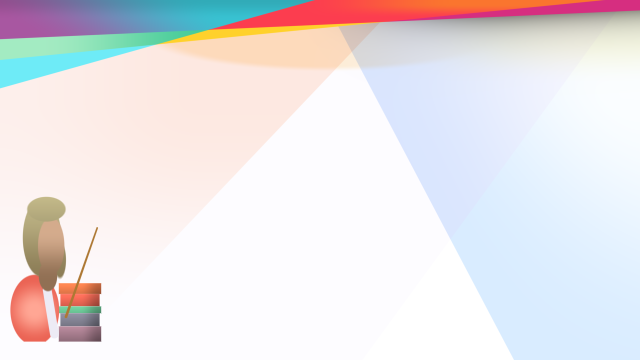
Reproduce this background procedurally as a Shadertoy shader.

```glsl
// Canvas units: 16 wide, 9 high
const vec2 CANVAS = vec2(16.0, 9.0);
const vec3 PAPER = vec3(0.992, 0.988, 1.0);
const vec3 PEACH = vec3(1.0, 0.922, 0.882);
const vec3 SKY = vec3(0.85, 0.925, 1.0);
const vec3 PERIWINKLE = vec3(0.855, 0.90, 0.995);
const vec3 GLOW = vec3(1.0, 0.91, 0.76);
const vec3 CREAM = vec3(1.0, 0.995, 0.91);
const vec3 VIOLET = vec3(0.66, 0.34, 0.63);
const vec3 TEAL = vec3(0.22, 0.76, 0.82);
const vec3 MINT = vec3(0.64, 0.92, 0.76);
const vec3 GREEN = vec3(0.28, 0.80, 0.60);
const vec3 CYAN = vec3(0.43, 0.92, 0.97);
const vec3 YELLOW = vec3(1.0, 0.82, 0.17);
const vec3 RED = vec3(0.99, 0.24, 0.31);
const vec3 ORANGE = vec3(0.98, 0.46, 0.18);
const vec3 MAGENTA = vec3(0.84, 0.18, 0.50);
const vec3 CORAL = vec3(0.92, 0.39, 0.33);
const vec3 BLUSH = vec3(1.0, 0.65, 0.58);
const vec3 HAIR = vec3(0.73, 0.69, 0.51);
const vec3 HAIR_DARK = vec3(0.55, 0.49, 0.34);
const vec3 SKIN = vec3(0.83, 0.67, 0.55);
const vec3 SKIN_DARK = vec3(0.57, 0.44, 0.33);
const vec3 WOOD = vec3(0.68, 0.47, 0.20);
const float SHADOW_STRENGTH = 0.42;
const float SHADOW_DEPTH = 0.38;
const int BOOKS = 5;

float edgeWidth() { return 0.7 * CANVAS.y / iResolution.y; }

float fill(float d) { return smoothstep(edgeWidth(), -edgeWidth(), d); }

// Signed distance to the line a-b, positive on its left
float lineSide(vec2 p, vec2 a, vec2 b) {
    vec2 along = normalize(b - a);
    return along.x * (p.y - a.y) - along.y * (p.x - a.x);
}

float ellipse(vec2 p, vec2 center, vec2 radii) {
    return (length((p - center) / radii) - 1.0) * min(radii.x, radii.y);
}

float segment(vec2 p, vec2 a, vec2 b) {
    vec2 ab = b - a;
    return length(p - a - ab * clamp(dot(p - a, ab) / dot(ab, ab), 0.0, 1.0));
}

void paint(inout vec3 color, vec3 ink, float mask) { color = mix(color, ink, mask); }

// Pale translucent sheets with the soft light under the ribbons
vec3 backdrop(vec2 p, float belowRibbon) {
    float sheet = fill(-lineSide(p, vec2(9.06, 0.0), vec2(15.4, 8.7)));
    vec3 color = mix(vec3(1.0), PAPER, sheet);

    float blueEdge = lineSide(p, vec2(12.85, 0.0), vec2(8.44, 8.375));
    float blue = fill(blueEdge);
    float fade = smoothstep(0.0, 5.5, -blueEdge);
    vec3 lowerBlue = mix(SKY, vec3(0.985, 0.995, 1.0), fade * smoothstep(-1.0, 7.0, p.y));
    vec3 upperBlue = mix(PERIWINKLE, vec3(0.97, 0.97, 1.0), fade);
    paint(color, mix(lowerBlue, upperBlue, sheet), blue);

    float peach = fill(-lineSide(p, vec2(2.7, 1.29), vec2(9.48, 8.42)));
    float strength = smoothstep(0.5, 6.5, p.y) * mix(0.65, 1.0, smoothstep(0.0, 5.0, p.x));
    color *= mix(vec3(1.0), PEACH, peach * strength);

    float glow = smoothstep(0.04, -0.12, ellipse(p, vec2(8.2, 8.2), vec2(4.6, 0.96)));
    paint(color, color * GLOW, 0.7 * glow * smoothstep(13.0, 7.5, p.x));
    paint(color, color * CREAM, smoothstep(10.0, 13.0, p.x) * smoothstep(6.9, 8.0, p.y));

    float shadow = exp(-max(belowRibbon, 0.0) / SHADOW_DEPTH);
    return color * (1.0 - SHADOW_STRENGTH * shadow * smoothstep(7.5, 13.0, p.x));
}

// Three crossing lines divide the top into ribbons
vec3 ribbons(vec2 p) {
    float level = lineSide(p, vec2(0.0, 8.02), vec2(16.0, 8.74));
    float steep = fill(-lineSide(p, vec2(0.0, 6.79), vec2(7.875, 9.0)));
    float middle = fill(-lineSide(p, vec2(0.0, 7.5), vec2(9.48, 8.44)));
    float upper = fill(-level);

    vec3 violet = mix(VIOLET, TEAL, smoothstep(0.3, 6.0, p.x + 1.5 * (p.y - 8.4)));
    violet *= 1.0 - 0.12 * smoothstep(8.5, 9.0, p.y);
    vec3 green = mix(MINT, GREEN, smoothstep(1.0, 5.2, p.x));
    vec3 red = mix(RED, ORANGE, smoothstep(8.55, 8.9, p.y) * smoothstep(7.5, 11.5, p.x));
    paint(red, VIOLET, fill(-lineSide(p, vec2(15.0, 9.0), vec2(16.0, 8.92))));

    vec3 warm = mix(mix(backdrop(p, -level), YELLOW, middle), mix(MAGENTA, red, middle), upper);
    vec3 cool = mix(mix(CYAN, green, middle), violet, upper);
    return mix(warm, cool, steep);
}

void drawBooks(inout vec3 color, vec2 p) {
    float heights[BOOKS] = float[](0.27, 0.31, 0.17, 0.33, 0.38);
    vec3 covers[BOOKS] = vec3[](vec3(0.88, 0.46, 0.28), vec3(0.87, 0.38, 0.31),
        vec3(0.40, 0.74, 0.56), vec3(0.48, 0.48, 0.54), vec3(0.60, 0.45, 0.51));
    float top = 1.92;
    for (int i = 0; i < BOOKS; i++) {
        vec2 halfSize = vec2(0.53 - 0.04 * float(i % 2), 0.5 * heights[i]);
        vec2 q = p - vec2(2.0, top - halfSize.y);
        vec2 d = abs(q) - halfSize;
        float light = 1.08 - 0.3 * smoothstep(0.0, 0.5, q.x) + 0.8 * q.y;
        paint(color, covers[i] * light, fill(max(d.x, d.y)));
        top -= heights[i];
    }
}

// Plain seated figure with a pointer
void drawFigure(inout vec3 color, vec2 p) {
    vec2 chest = vec2(0.87, 1.25);
    float body = max(ellipse(p, chest, vec2(0.61, 0.88)), 0.46 - p.y);
    paint(color, mix(BLUSH, CORAL, smoothstep(0.1, 0.8, length(p - chest))), fill(body));
    paint(color, vec3(0.93, 0.92, 0.96), fill(segment(p, vec2(1.18, 1.75), vec2(1.36, 0.65)) - 0.11));

    vec3 hair = mix(HAIR_DARK, HAIR, smoothstep(2.0, 3.8, p.y));
    float locks = min(ellipse(p, vec2(1.05, 3.06), vec2(0.48, 0.98)),
                      ellipse(p, vec2(1.5, 2.5), vec2(0.15, 0.45)));
    paint(color, hair, fill(locks));
    float head = min(ellipse(p, vec2(1.28, 2.85), vec2(0.33, 0.72)),
                     ellipse(p, vec2(1.2, 2.1), vec2(0.23, 0.38)));
    paint(color, mix(SKIN_DARK, SKIN, smoothstep(2.0, 3.2, p.y)), fill(head));
    paint(color, HAIR * (1.0 + 0.2 * (p.y - 3.8)), fill(ellipse(p, vec2(1.16, 3.77), vec2(0.48, 0.31))));
    paint(color, WOOD, fill(segment(p, vec2(1.65, 1.08), vec2(2.43, 3.3)) - mix(0.04, 0.02, p.y / 3.3)));
}

void mainImage(out vec4 fragColor, in vec2 fragCoord) {
    vec2 p = fragCoord / iResolution.xy * CANVAS;
    vec3 color = ribbons(p);
    drawBooks(color, p);
    drawFigure(color, p);
    fragColor = vec4(color, 1.0);
}
```
